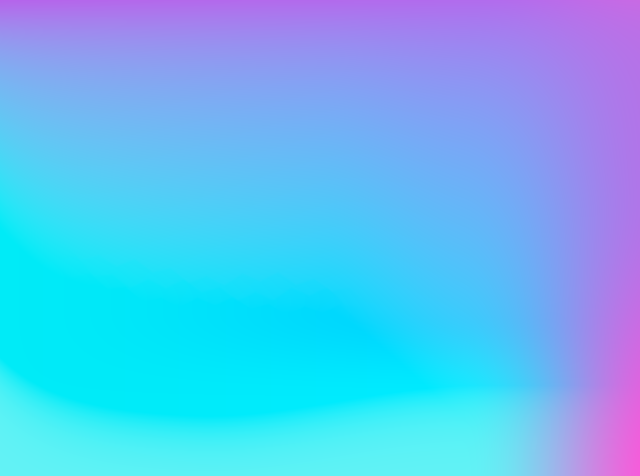
Give the GLSL for this background, as a Shadertoy shader.

```glsl
// A soft mesh gradient: violet at the top melts through azure into a vivid cyan
// basin, with a pale aqua floor and a magenta right edge. Curved height profiles
// place each band; a few layered zigzags facet the rim of the basin.
#define RIM_LEFT 0.47
#define RIM_RISE 0.19
#define RIM_SWEEP 0.24
#define FLOOR_LEFT 0.75
#define FLOOR_SOFTNESS 0.05
#define FACET_PITCH 0.056
#define FACET_HEIGHT 0.020
#define FACET_TINT 0.022

const vec3 AQUA = vec3(0.39, 0.95, 0.96);
const vec3 VIOLET = vec3(0.70, 0.45, 0.91);
const vec3 MAGENTA = vec3(1.00, 0.33, 0.85);
const vec3 ORCHID = vec3(0.72, 0.35, 0.92);

// Depth below the top at which the cyan basin begins.
float basinRim(float x) {
    return RIM_LEFT + RIM_RISE * (1.0 - exp(-x / 0.12))
         + RIM_SWEEP * smoothstep(0.5, 0.8, x);
}

// Depth at which the basin turns to pale aqua.
float basinFloor(float x) {
    return FLOOR_LEFT + 0.13 * (1.0 - exp(-x / 0.10))
         - 0.07 * smoothstep(0.3, 0.75, x);
}

// Faint overlapping terraces along the rim.
float facets(float x, float depth) {
    float window = smoothstep(0.06, 0.2, x) * (1.0 - smoothstep(0.48, 0.6, x));
    float shade = 0.0;
    for (int i = 0; i < 3; i++) {
        float k = float(i);
        float zigzag = abs(fract(x / FACET_PITCH + 0.37 * k) - 0.5) * 2.0;
        float wave = 0.008 * sin(x * 31.0 + k * 2.1);
        float below = depth - basinRim(x) + 0.01 + 0.028 * k
                    - FACET_HEIGHT * (zigzag - 0.5) - wave;
        shade += smoothstep(-0.003, 0.005, below) * exp(-max(below, 0.0) / 0.06);
    }
    return shade * window * FACET_TINT;
}

// Cyan to violet ramp, leaning towards azure on the right.
vec3 coolRamp(float warmth, float x, float depth) {
    float lean = smoothstep(0.0, 0.8, x) * (1.0 - warmth);
    float azure = 0.10 * lean * (1.0 - smoothstep(0.66, 0.84, depth));
    float square = warmth * warmth;
    return vec3(warmth, 0.92 - 0.95 * square - azure,
                0.97 - 0.10 * square + 0.03 * lean);
}

void mainImage(out vec4 fragColor, in vec2 fragCoord) {
    vec2 uv = fragCoord / iResolution.xy;
    float x = uv.x;
    float depth = 1.0 - uv.y;

    // Main fall from violet to cyan
    float d = min(depth / basinRim(x), 1.2);
    float warmth = 0.69 + d * (-0.80 + d * (0.75 - 0.62 * d));
    warmth = max(warmth - facets(x, depth), 0.0);
    vec3 color = coolRamp(warmth, x, depth);

    // Pale floor
    float belowFloor = max(depth - basinFloor(x), 0.0);
    color = mix(color, AQUA, 1.0 - exp(-belowFloor / FLOOR_SOFTNESS));

    // Warm right edge, pinkest at its two ends
    float pink = smoothstep(0.4, 1.05, depth) + 0.3 * exp(-depth / 0.08);
    vec3 edge = mix(VIOLET, MAGENTA, min(pink, 1.0));
    color = mix(color, edge, pow(smoothstep(0.72, 1.04, x), 1.15));

    // Orchid glow along the upper left
    color = mix(color, ORCHID, 0.65 * (1.0 - x) * exp(-depth / 0.04));

    fragColor = vec4(clamp(color, 0.0, 1.0), 1.0);
}
```
